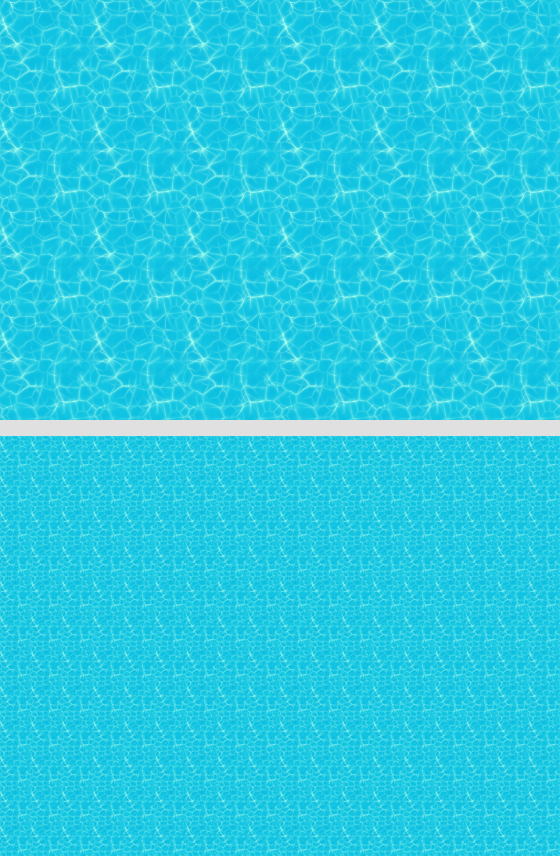
Top, the tile; bottom, the same tile 3 across and 3 down.
A WebGL 1 fragment shader for this texture:

```glsl
precision highp float;
// Sunlit pool water: a turquoise tile of pale caustic filaments, repeated 6 by 4.

#define REPEATS vec2(6.0, 4.0)
#define COARSE_CELLS vec2(5.0, 7.0)
#define FINE_CELLS vec2(8.0, 9.0)
#define WEB_WIDTH 0.11
#define STRAND_WIDTH 0.013
#define WARP 0.05
#define DEEP vec3(0.025, 0.725, 0.875)
#define BODY vec3(0.075, 0.785, 0.89)
#define GLINT vec3(0.64, 0.99, 0.93)

uniform vec2 u_resolution;

// Random pair for a lattice cell, wrapping after "period" cells
vec2 hash2(vec2 cell, vec2 period, float seed) {
  vec2 c = floor(mod(cell + 0.5, period)) + seed;
  vec2 s = vec2(dot(c, vec2(127.1, 311.7)), dot(c, vec2(269.5, 183.3)));
  return fract(sin(s) * 4375.85);
}

float corner(vec2 cell, vec2 f, vec2 offset, vec2 period, float seed) {
  vec2 gradient = hash2(cell + offset, period, seed) * 2.0 - 1.0;
  return dot(gradient, f - offset);
}

// Wrapping gradient noise, roughly -0.7 to 0.7
float noise(vec2 q, float count, float seed) {
  vec2 p = q * count;
  vec2 n = vec2(count);
  vec2 i = floor(p);
  vec2 f = p - i;
  vec2 w = f * f * f * (f * (f * 6.0 - 15.0) + 10.0);
  float low = mix(corner(i, f, vec2(0.0, 0.0), n, seed),
                  corner(i, f, vec2(1.0, 0.0), n, seed), w.x);
  float high = mix(corner(i, f, vec2(0.0, 1.0), n, seed),
                   corner(i, f, vec2(1.0, 1.0), n, seed), w.x);
  return mix(low, high, w.y);
}

// Light web along cell borders; it widens where borders meet
float web(vec2 q, vec2 cells, float seed) {
  vec2 p = q * cells;
  vec2 i = floor(p);
  float nearest = 9.0;
  float second = 9.0;
  for (int y = -2; y <= 2; y++) {
    for (int x = -2; x <= 2; x++) {
      vec2 cell = i + vec2(float(x), float(y));
      vec2 site = cell + 0.08 + 0.84 * hash2(cell, cells, seed);
      float d = length(site - p);
      second = min(second, max(nearest, d));
      nearest = min(nearest, d);
    }
  }
  return exp((nearest - second) / WEB_WIDTH);
}

// Tapering filament from a (bright) to b (faint), wrapped inside the tile
float strand(vec2 q, vec2 a, vec2 b) {
  vec2 axis = b - a;
  vec2 v = fract(q - 0.5 * (a + b) + 0.5) - 0.5 + 0.5 * axis;
  float h = clamp(dot(v, axis) / dot(axis, axis), 0.0, 1.0);
  return exp(-length(v - axis * h) / STRAND_WIDTH) * mix(1.0, 0.45, h);
}

// The strongest filaments: a forked node, a round cell and a long diagonal
float strands(vec2 q) {
  vec2 fork = vec2(0.69, 0.16);
  vec2 bend = vec2(0.59, 0.36);
  vec2 knot = vec2(0.23, 0.40);
  vec2 elbow = vec2(1.09, 0.68);
  float s = strand(q, fork, bend);
  s = max(s, strand(q, fork, vec2(0.86, 0.18)));
  s = max(s, strand(q, fork, vec2(0.68, 0.07)));
  s = max(s, strand(q, bend, vec2(0.59, 0.52)));
  s = max(s, 0.6 * strand(q, vec2(0.70, 0.60), vec2(0.59, 0.52)));
  s = max(s, 0.8 * strand(q, vec2(0.86, 0.42), vec2(0.99, 0.27)));
  s = max(s, strand(q, elbow, vec2(0.96, 0.97)));
  s = max(s, 0.8 * strand(q, elbow, vec2(1.22, 0.53)));
  s = max(s, 0.8 * strand(q, knot, vec2(0.34, 0.54)));
  return max(s, 0.8 * strand(q, knot, vec2(0.10, 0.36)));
}

void main() {
  vec2 q = gl_FragCoord.xy / u_resolution * REPEATS;

  // Bend the web like refracted light
  vec2 sway = vec2(noise(q, 4.0, 3.0), noise(q, 4.0, 17.0));
  vec2 curl = vec2(noise(q, 9.0, 29.0), noise(q, 9.0, 41.0));
  vec2 p = q + WARP * sway + 0.4 * WARP * curl;

  // Filaments fade in and out, and leave the round cell calm
  float fade = clamp(0.42 + 0.9 * noise(q, 5.0, 53.0), 0.08, 0.8);
  float fineFade = clamp(0.22 + 0.8 * noise(q, 6.0, 67.0), 0.0, 0.5);
  vec2 fromCalm = fract(q - vec2(0.73, 0.45) + 0.5) - 0.5;
  float calm = mix(0.2, 1.0, smoothstep(0.07, 0.16, length(fromCalm)));
  float light = calm * (fade * web(p, COARSE_CELLS, 5.0)
                      + fineFade * web(p, FINE_CELLS, 23.0));
  light += 0.75 * strands(q + 0.5 * (p - q));

  // Broad swells and fine ripples tint the water under the light
  float swell = 0.55 + 0.9 * noise(q, 4.0, 79.0) + 0.35 * noise(q, 18.0, 97.0);
  vec3 water = mix(DEEP, BODY, clamp(swell, 0.0, 1.2));
  gl_FragColor = vec4(mix(water, GLINT, clamp(light, 0.0, 1.0)), 1.0);
}
```
